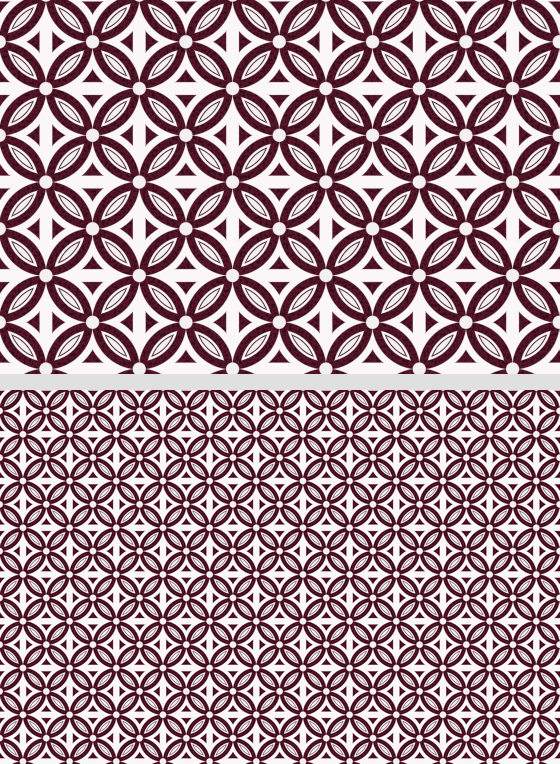
Top: one tile. Bottom: repeated 2 by 2.
Write a WebGL 2 fragment shader that draws this pattern.

```glsl
#version 300 es
precision highp float;
// Interlaced four-petal lattice: outlined leaf petals meet at round studs,
// with pairs of small concave triangles in the gaps between them.
// Each repeat is mirrored into one quarter, then drawn from circle distances.

uniform vec2 u_resolution;
out vec4 fragColor;

// Layout, in repeats; every length below is a fraction of one repeat
const vec2 REPEATS = vec2(6.0, 4.0);
const vec2 STUD_ANCHOR = vec2(-0.008, 0.553);
const float PETAL_OUTER = 0.505;     // arc radius of the petal edge
const float PETAL_INNER = 0.418;     // arc radius of the petal opening
const float LEAF_RADIUS = 0.387;     // arc radius of the thin leaf outline
const float LEAF_LINE_HALF = 0.0045;
const float STUD_RADIUS = 0.071;
const float TRIANGLE_RADIUS = 0.58;  // arc radius of the concave sides
const float BAND_HALF = 0.069;       // half the gap between paired triangles
const float EDGE_SOFTNESS = 0.8;     // in output samples
const int GRAIN_PER_REPEAT = 32;

// Colours
const vec3 PAPER = vec3(0.985, 0.970, 0.977);
const vec3 PALE_FILL = vec3(0.955, 0.938, 0.946);
const vec3 WINE = vec3(0.325, 0.082, 0.158);
const vec3 DEEP_WINE = vec3(0.200, 0.046, 0.095);

// Unit gradient from an integer hash of a lattice point
vec2 gradientAt(ivec2 cell, ivec2 period) {
    uvec2 c = uvec2((cell % period + period) % period);
    uint h = c.x * 1597u + c.y * 51749u + 7u;
    h = (h ^ (h >> 15)) * 73244u + 12345u;
    h = (h ^ (h >> 13)) * 26699u;
    h ^= h >> 16;
    float angle = float(h & 1023u) * 6.28319 / 1024.0;
    return vec2(cos(angle), sin(angle));
}

// Gradient noise that wraps after the given period
float wrappedNoise(vec2 p, ivec2 period) {
    ivec2 i = ivec2(floor(p));
    vec2 f = fract(p);
    vec2 w = f * f * f * (f * (f * 6.0 - 15.0) + 10.0);
    float a = dot(gradientAt(i, period), f);
    float b = dot(gradientAt(i + ivec2(1, 0), period), f - vec2(1.0, 0.0));
    float c = dot(gradientAt(i + ivec2(0, 1), period), f - vec2(0.0, 1.0));
    float d = dot(gradientAt(i + ivec2(1, 1), period), f - vec2(1.0));
    return mix(mix(a, b, w.x), mix(c, d, w.x), w.y);
}

// Smooth coverage of the region where the distance is negative
float coverage(float dist, float soft) {
    return 1.0 - smoothstep(-soft, soft, dist);
}

void main() {
    vec2 uv = gl_FragCoord.xy / u_resolution;
    vec2 grid = uv * REPEATS;
    float soft = EDGE_SOFTNESS * REPEATS.y / u_resolution.y;

    // Mirror into a quarter with studs at (0, 0) and (0.5, 0.5)
    vec2 m = abs(fract(grid - STUD_ANCHOR + 0.5) - 0.5);
    float toUpper = distance(m, vec2(0.0, 0.5));
    float toLower = distance(m, vec2(0.5, 0.0));
    float farArc = max(toUpper, toLower);

    // Petal ring, leaf outline, stud and triangle distances
    float ring = max(farArc - PETAL_OUTER, PETAL_INNER - farArc);
    float leafLine = abs(farArc - LEAF_RADIUS) - LEAF_LINE_HALF;
    float stud = min(length(m), distance(m, vec2(0.5))) - STUD_RADIUS;
    float bandAxis = toLower > toUpper ? m.y : m.x;
    float triangle = max(TRIANGLE_RADIUS - farArc, BAND_HALF - (0.5 - bandAxis));

    // Fine grain in the dark ink
    ivec2 grainPeriod = ivec2(REPEATS) * GRAIN_PER_REPEAT;
    float grain = wrappedNoise(uv * vec2(grainPeriod), grainPeriod);
    vec3 ink = mix(WINE, DEEP_WINE, smoothstep(-0.15, 0.45, grain));

    // Layers from back to front
    vec3 color = mix(PAPER, PALE_FILL, coverage(farArc - LEAF_RADIUS, soft));
    color = mix(color, DEEP_WINE, coverage(leafLine, soft));
    color = mix(color, ink, coverage(min(ring, triangle), soft));
    color = mix(color, PALE_FILL, coverage(stud, soft));
    fragColor = vec4(color, 1.0);
}
```
